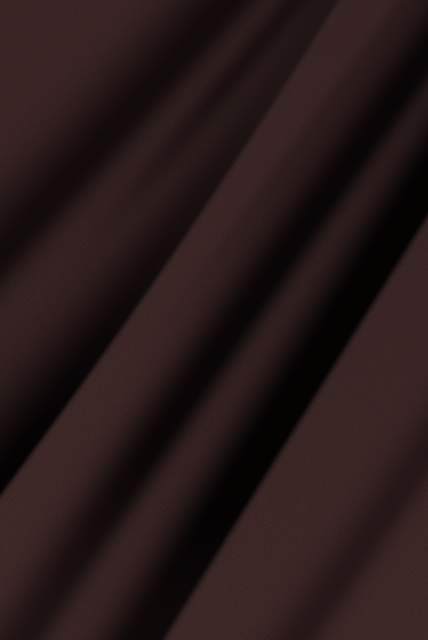
This texture is drawn by a WebGL 1 fragment shader. Its source:

```glsl
precision highp float;
// Dark brown twill cloth hanging in soft diagonal pleats with deep shadows.
uniform vec2 u_resolution;

// Horizontal position of a fold, given at the bottom, middle and top.
float foldCurve(float y, float bottom, float middle, float top) {
  float bend = 2.0 * (bottom + top) - 4.0 * middle;
  return bottom + (top - bottom - bend) * y + bend * y * y;
}

// Shadow with a flat core left of the fold and separate falloff per side.
float foldShadow(float d, float core, float left, float right) {
  float outsideRight = max(d, 0.0) / right;
  float outsideLeft = max(-d - core, 0.0) / left;
  return exp(-outsideRight * outsideRight - outsideLeft * outsideLeft);
}

float shade(float light, float shadow, float strength) {
  return light * (1.0 - shadow * strength);
}

float hash(vec2 cell) {
  return fract(sin(dot(cell, vec2(12.99, 78.23))) * 4375.85);
}

// Light falling on the pleats, ordered from left to right.
float pleatLight(vec2 uv) {
  float x = uv.x;
  float y = uv.y;

  float upperValley = x - foldCurve(y, -0.82, -0.127, 0.547);
  float upperCrease = x - foldCurve(y, -0.57, 0.07, 0.69);
  float longEdge = x - foldCurve(y, -0.268, 0.288, 0.781);
  float faintCrease = x - foldCurve(y, -0.15, 0.40, 0.95);
  float middleValley = x - foldCurve(y, 0.065, 0.572, 1.10);
  float deepEdge = x - foldCurve(y, 0.371, 0.836, 1.305);
  float cornerValley = x - foldCurve(y, 0.70, 1.21, 1.70);

  // Each panel faces the light at a slightly different angle.
  float light = mix(0.82, 0.98 - 0.13 * y, smoothstep(-0.012, 0.012, longEdge));
  light *= mix(1.0, 0.91, smoothstep(-0.05, 0.05, middleValley));
  light *= mix(1.0, 1.06, smoothstep(-0.01, 0.01, deepEdge));
  light *= 1.0 + 0.08 * smoothstep(-0.12, -0.28, upperValley);

  light = shade(light, foldShadow(upperValley, 0.01, 0.12, 0.065), 0.72);
  light = shade(light, foldShadow(upperCrease, 0.0, 0.045, 0.045),
                0.55 * smoothstep(0.55, 0.9, y));
  light = shade(light, foldShadow(longEdge, 0.01, mix(0.19, 0.055, y), 0.012),
                mix(0.98, 0.42, smoothstep(0.25, 0.95, y)));
  light = shade(light, foldShadow(faintCrease, 0.0, 0.025, 0.07),
                0.18 * smoothstep(0.4, 0.75, y));
  light = shade(light, foldShadow(middleValley, 0.015, 0.085, 0.045),
                mix(0.55, 0.9, smoothstep(0.0, 0.35, y)));
  light = shade(light, foldShadow(deepEdge, 0.06, 0.08, 0.014),
                mix(0.82, 1.0, smoothstep(0.0, 0.25, y)));
  light = shade(light, foldShadow(cornerValley, 0.0, 0.08, 0.05), 0.42);
  return light;
}

// Fine twill ribs made of crossed sines, broken up by slow waves.
float twill(vec2 p) {
  float drift = 0.5 * sin(p.x * 23.0 + p.y * 9.0) + 0.4 * sin(p.y * 31.0);
  float rib = sin(dot(p, vec2(390.0, 520.0)) + drift);
  float thread = sin(dot(p, vec2(-560.0, 330.0)) - drift);
  return 0.6 * rib + 0.4 * rib * thread;
}

void main() {
  vec2 uv = gl_FragCoord.xy / u_resolution;
  vec2 p = gl_FragCoord.xy / u_resolution.x;

  float light = pleatLight(uv);
  float fibre = hash(floor(p * 342.0)) - 0.5;
  light *= 1.0 + 0.04 * twill(p) + 0.07 * fibre;

  vec3 deepShade = vec3(0.018, 0.006, 0.009);
  vec3 litCloth = vec3(0.252, 0.163, 0.161);
  gl_FragColor = vec4(mix(deepShade, litCloth, light), 1.0);
}
```
